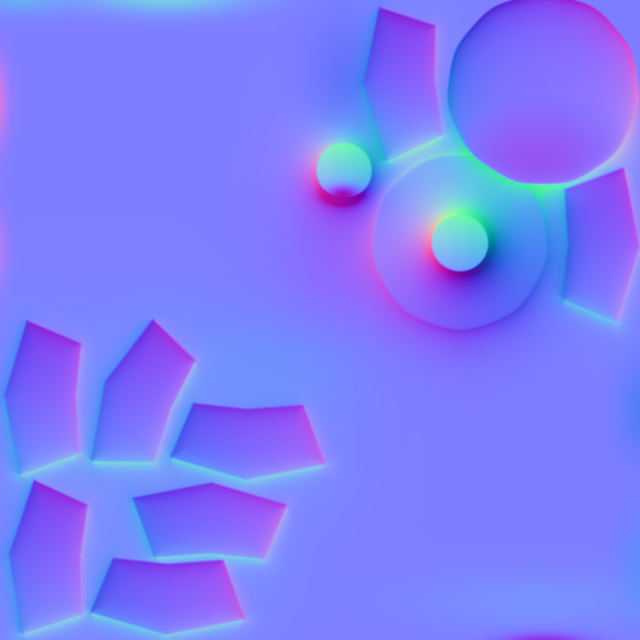
Reproduce this texture map procedurally as a Shadertoy shader.

```glsl
// Tangent-space normal map: eight angular plates, a large disc, a shallow dish
// and two small domes on a softly uneven ground. Each part adds a tilt, a
// red/green offset from flat; the tilt is then turned into a unit normal.

const vec2 PLATE[6] = vec2[6](
    vec2(-.085, -.060), vec2(0., -.051), vec2(.087, -.057),
    vec2(.121, .036), vec2(-.003, .060), vec2(-.121, .025));

// Plate centre and turn in degrees
const vec3 PLACES[8] = vec3[8](
    vec3(.067, .622, 90.), vec3(.219, .621, 111.), vec3(.387, .690, 0.),
    vec3(.074, .872, 92.), vec3(.328, .814, 180.), vec3(.262, .932, 0.),
    vec3(.628, .130, 85.), vec3(.939, .383, -90.));

// Ground swells: centre and size, then tilt
const vec4 SWELLS[12] = vec4[12](
    vec4(.26, -.01, .13, .030), vec4(.03, -.01, .07, .03),
    vec4(-.01, .16, .022, .07), vec4(-.01, .39, .02, .06),
    vec4(1.01, .64, .04, .07), vec4(1.01, .88, .04, .08),
    vec4(.85, 1.01, .065, .018), vec4(.42, .57, .16, .09),
    vec4(.53, .42, .10, .10), vec4(.54, .14, .06, .11),
    vec4(.84, .94, .20, .05), vec4(.84, .285, .06, .04));
const vec2 SWELL_TILTS[12] = vec2[12](
    vec2(-.04, .36), vec2(-.08, .20), vec2(.42, -.02), vec2(.28, 0.),
    vec2(-.20, 0.), vec2(-.13, .05), vec2(.08, -.46), vec2(-.06, .06),
    vec2(.04, -.07), vec2(-.10, -.07), vec2(-.02, .08), vec2(-.06, .14));

float blob(vec2 p, vec2 centre, vec2 size) {
    vec2 q = (p - centre) / size;
    return exp(-dot(q, q));
}

float fill(float d, float soft) {
    return 1. - smoothstep(-soft, soft, d);
}

// Signed distance to the plate in x, blended outward direction in yz
vec3 plateField(vec2 p) {
    float nearest = 9., side = 1., total = 0.;
    vec2 outward = vec2(0.);
    for (int i = 0; i < 6; i++) {
        vec2 a = PLATE[i], b = PLATE[(i + 1) % 6], e = b - a, w = p - a;
        float d = length(w - e * clamp(dot(w, e) / dot(e, e), 0., 1.));
        float weight = 1. / pow(d * d + 1e-5, 2.);
        outward += weight * normalize(vec2(e.y, -e.x));
        total += weight;
        nearest = min(nearest, d);
        if ((a.y > p.y) != (b.y > p.y) && p.x < a.x + e.x * (p.y - a.y) / e.y)
            side = -side;
    }
    return vec3(nearest * side, outward / total);
}

vec2 addPlate(vec2 tilt, vec2 p, vec3 place, float soft) {
    float angle = radians(place.z), c = cos(angle), s = sin(angle);
    mat2 turn = mat2(c, s, -s, c);
    vec2 q = p - place.xy;
    vec3 field = plateField(q * turn);
    vec2 outward = turn * field.yz;
    float d = abs(field.x);
    vec2 inner = .15 * outward * exp(-d / .012) + q * vec2(1.1, 1.2) + vec2(0., -.12);
    vec2 glow = exp(-d / .011) * (outward * vec2(.22, .17) + vec2(0., .13 * abs(outward.y)))
              + exp(-d / .05) * vec2(-.015, .045);
    return mix(tilt + glow, inner, fill(field.x, soft));
}

// Shallow dish that leans inward, with a crisp rim
vec2 addDish(vec2 tilt, vec2 p, vec2 centre, float radius, float soft) {
    vec2 q = p - centre, outward = q / max(length(q), 1e-4);
    float d = length(q) - radius - .001 * sin(9. * atan(q.y, q.x));
    vec2 inner = -.13 * outward + vec2(-.04, .03);
    vec2 glow = -.23 * outward * exp(-max(d, 0.) / .035);
    return mix(tilt + glow, inner, fill(d, soft)) - .07 * outward * exp(-abs(d) / .005);
}

// Small dome with a steep skirt around it
vec2 addDome(vec2 tilt, vec2 p, vec2 centre, float radius, float soft) {
    vec2 q = p - centre, outward = q / max(length(q), 1e-4);
    float d = length(q) - radius;
    vec2 cap = vec2(-.06, .29) - vec2(.13, .18) * q / radius;
    vec2 skirt = (-.43 * outward + vec2(0., -.05)) * exp(-max(d, 0.) / .030);
    return mix(tilt + skirt, cap, fill(d, soft));
}

// Large disc: dark upper rim, thin bright lower rim, glow beneath
vec2 addDisc(vec2 tilt, vec2 p, vec2 centre, float radius, float soft) {
    vec2 q = p - centre, outward = q / max(length(q), 1e-4);
    float d = length(q) - radius - .001 * sin(11. * atan(q.y, q.x));
    float depth = abs(d), lower = smoothstep(0., .9, outward.y);
    vec2 inner = outward * (.27 * (1. - lower) * exp(-depth / .042) + .16 * exp(-depth / .006));
    inner += vec2(.01, -.04) + vec2(.08, -.13) * blob(q, vec2(-.01, .11), vec2(.11, .07));
    vec2 glow = .34 * outward * exp(-depth / .022) * smoothstep(-.3, .6, outward.y);
    return mix(tilt + glow, inner, fill(d, soft));
}

void mainImage(out vec4 fragColor, in vec2 fragCoord) {
    vec2 p = fragCoord / iResolution.xy;
    p.y = 1. - p.y; // the map's green axis points down
    float soft = max(.003, 1.2 / iResolution.y);

    // Ground
    vec2 tilt = vec2(-.005, -.01);
    for (int i = 0; i < 12; i++)
        tilt += SWELL_TILTS[i] * blob(p, SWELLS[i].xy, SWELLS[i].zw);

    // Raised parts
    for (int i = 0; i < 8; i++) tilt = addPlate(tilt, p, PLACES[i], soft);
    tilt = addDish(tilt, p, vec2(.719, .378), .137, soft);
    tilt = addDome(tilt, p, vec2(.719, .380), .044, soft);
    tilt = addDome(tilt, p, vec2(.538, .267), .043, soft);
    tilt += vec2(.18, -.60) * blob(p, vec2(.536, .304), vec2(.028, .014));
    tilt = addDisc(tilt, p, vec2(.849, .140), .149, soft);

    // Tilt to unit normal to colour
    vec2 slope = 2. * tilt;
    slope *= min(1., .96 / max(length(slope), 1e-4));
    vec3 normal = vec3(slope, sqrt(1. - dot(slope, slope)));
    fragColor = vec4(.5 + .5 * normal, 1.);
}
```
